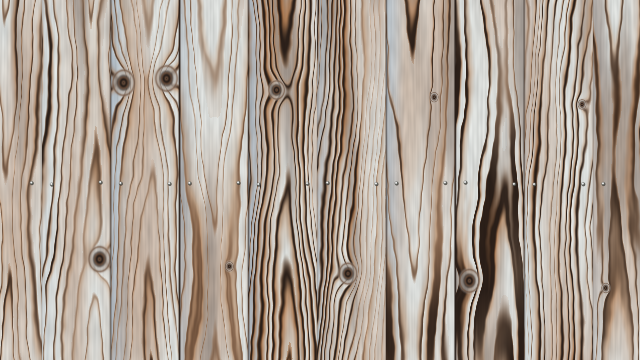
Reproduce this texture procedurally as a WebGL 2 fragment shader.

```glsl
#version 300 es
precision highp float;
// Ten upright softwood boards with scorched grain, knots and a row of paired nails.

uniform vec2 u_resolution;
out vec4 fragColor;

// Lengths are fractions of the canvas height.
const float BOARD_WIDTH = 0.1915;
const float FIRST_SEAM = 0.1157;
const float SEAM_HALF_WIDTH = 0.0024;
const float NAIL_HEIGHT = 0.49;
const float NAIL_OFFSET = 0.028;
const float NAIL_RADIUS = 0.0046;
const float KNOT_RADIUS = 0.020;
const float SMALL_KNOT_RADIUS = 0.009;
const int TWIN_KNOT_BOARD = 2;
const float HEART_WIDTH = 0.07;
const float TAPER = 0.40;

const vec3 PALE = vec3(0.85, 0.86, 0.85);
const vec3 CREAM = vec3(0.78, 0.715, 0.66);
const vec3 GREY = vec3(0.60, 0.56, 0.53);
const vec3 TAN = vec3(0.69, 0.53, 0.39);
const vec3 AMBER = vec3(0.62, 0.36, 0.16);
const vec3 BROWN = vec3(0.43, 0.31, 0.23);
const vec3 CHAR = vec3(0.15, 0.11, 0.09);
const vec3 COOL = vec3(0.62, 0.68, 0.74);

// Per board: heart position, height where arches meet, ring density, scorch.
const vec4 GRAIN[10] = vec4[10](
  vec4(0.0, 0.40, 8.0, 0.45), vec4(0.25, 0.80, 8.0, 0.5),
  vec4(0.05, 0.72, 10.0, 0.45), vec4(0.0, 0.22, 7.0, 0.3),
  vec4(0.03, 0.63, 12.0, 1.0), vec4(0.65, 1.0, 13.0, 1.1),
  vec4(-0.15, 0.05, 6.0, 0.5), vec4(0.15, 0.80, 5.0, 0.75),
  vec4(-1.0, 0.30, 11.0, 0.7), vec4(-0.15, 0.56, 5.5, 0.6));

float hash(vec2 p) {
  return fract(sin(dot(p, vec2(127.1, 311.7))) * 43758.55);
}

vec2 gradient(vec2 cell) {
  float angle = 6.2832 * hash(cell);
  return vec2(cos(angle), sin(angle));
}

float gradientNoise(vec2 p) {
  vec2 c = floor(p), f = p - c;
  vec2 s = f * f * f * (f * (f * 6.0 - 15.0) + 10.0);
  vec2 e = vec2(0.0, 1.0);
  float low = mix(dot(gradient(c), f), dot(gradient(c + e.yx), f - e.yx), s.x);
  float high = mix(dot(gradient(c + e), f - e), dot(gradient(c + 1.0), f - 1.0), s.x);
  return 1.4 * mix(low, high, s.y);
}

// Distance to the nearest knot of a board, in knot radii; y holds the radius.
vec2 nearestKnot(vec2 local, int board) {
  float b = float(board);
  bool isSmall = board % 3 == 0 || board % 8 == 0;
  float radius = isSmall ? SMALL_KNOT_RADIUS : KNOT_RADIUS * (0.85 + 0.4 * hash(vec2(b, 4.0)));
  vec2 centre = vec2(0.34 * sin(2.7 * b - 1.1) * BOARD_WIDTH, fract(0.49 * b - 0.21));
  float nearest = 1e3;
  int count = board == TWIN_KNOT_BOARD ? 2 : 1;
  for (int k = 0; k < count; k++) {
    vec2 d = (local - centre) * vec2(1.0, 0.85);
    nearest = min(nearest, length(d) / radius);
    centre = vec2(-centre.x, centre.y + 0.012);
  }
  return vec2(nearest, radius);
}

vec3 wood(vec2 p, int board, float u, float px) {
  float b = float(board);
  vec4 g = GRAIN[board];
  vec2 knot = nearestKnot(vec2(u * BOARD_WIDTH, p.y), board);
  vec2 seed = vec2(17.3, 9.1) * b;

  // Ring field: a saddle of arches, bent by noise and swollen around knots.
  float x = u - g.x + 0.10 * gradientNoise(vec2(u * 1.5, p.y * 2.6) + seed)
    + 0.03 * gradientNoise(vec2(u * 4.0, p.y * 8.0) + seed)
    + 0.012 * gradientNoise(vec2(u * 9.0, p.y * 26.0) + seed);
  float dy = p.y - g.y;
  float field = sqrt(x * x + HEART_WIDTH * HEART_WIDTH) - TAPER * sqrt(dy * dy + 0.008);
  field += 7.0 * knot.y * exp(-knot.x * knot.x / 4.0);
  float phase = field * g.z + 0.7 * gradientNoise(vec2(field * 6.0, p.y) + seed);
  float ring = floor(phase), t = phase - ring;
  float chance = hash(vec2(ring, b));

  // Late wood darkens slowly, then ends at a crisp edge.
  float patchy = gradientNoise(vec2(u * 2.0, p.y * 2.2) + seed + 40.0);
  float fade = abs(g.x) > 0.55 ? smoothstep(0.45, 0.75, abs(u - g.x)) : 1.0;
  float burn = clamp(g.w * mix(0.25, 1.0, fade) * (1.0 + 0.8 * patchy), 0.0, 1.0);
  float width = mix(0.15, 0.68, burn * (0.3 + 0.7 * chance));
  float edge = 1.0 - smoothstep(1.0 - max(0.04, 1.5 * g.z * px / BOARD_WIDTH), 1.0, t);
  float halo = smoothstep(1.0 - 1.7 * width, 1.0 - 0.3 * width, t) * edge;
  float line = smoothstep(1.0 - width, 1.0 - 0.5 * width, t) * edge;
  float ink = clamp(0.3 + burn * (0.5 + 0.7 * chance), 0.45, 0.97);

  // Pale ground with long warm, grey and cool drifts.
  float tone = gradientNoise(vec2(u * 2.0, p.y * 1.3) + seed + 80.0);
  float drift = gradientNoise(vec2(u * 3.0, p.y * 1.1) + seed + 120.0);
  vec3 col = mix(PALE, CREAM, clamp(0.32 + 1.3 * tone + 0.3 * t, 0.0, 1.0));
  col = mix(col, GREY, 0.75 * smoothstep(0.12, 0.55, drift));
  float nearLeft = smoothstep(-0.2, -0.5, u) * hash(vec2(b, 2.0));
  col = mix(col, COOL, 0.75 * nearLeft);

  // Scorched rings and the toasted heart.
  float ember = smoothstep(-0.2, 0.45, patchy);
  float heart = exp(-x * x / 0.03) * smoothstep(0.05, 0.4, patchy + 0.25 * g.w);
  vec3 toast = mix(TAN, AMBER, burn * ember);
  col = mix(col, TAN, 0.9 * step(0.76, chance) * t * edge * (0.5 + 0.5 * burn));
  col = mix(col, toast, 0.55 * heart * g.w * (0.4 + 0.6 * t));
  col = mix(col, toast, halo * (0.5 + 0.45 * burn));
  col = mix(col, mix(BROWN, CHAR, smoothstep(0.28, 0.7, burn)), line * ink);

  // Knot: pale collar, thin rim, then a dark cracked eye.
  float soft = px / knot.y;
  float rim = exp(-pow((knot.x - 1.25) / 0.12, 2.0));
  col = mix(col, mix(GREY, PALE, 0.35), 0.7 * (1.0 - smoothstep(1.1, 1.5 + soft, knot.x)));
  col = mix(col, BROWN, 0.6 * rim);
  float eye = 1.0 - smoothstep(0.62 - soft, 0.85 + soft, knot.x);
  col = mix(col, mix(CHAR, BROWN, 0.35 + 0.35 * sin(knot.x * 14.0)), eye * 0.97);

  // Fine fibres along the board.
  float fibre = gradientNoise(vec2(p.x * 170.0, p.y * 7.0));
  return col * (1.0 + 0.06 * fibre + 0.05 * gradientNoise(p * vec2(75.0, 18.0)));
}

void main() {
  vec2 p = gl_FragCoord.xy / u_resolution.y;
  float px = 1.0 / u_resolution.y;
  float across = (p.x - FIRST_SEAM) / BOARD_WIDTH;
  int board = clamp(int(floor(across)) + 1, 0, 9);
  vec3 col = wood(p, board, fract(across) - 0.5, px);

  // Seams alternate between open and tight.
  float seam = floor(across + 0.5);
  float fromSeam = (across - seam) * BOARD_WIDTH;
  float gap = 1.0 - smoothstep(SEAM_HALF_WIDTH - px, SEAM_HALF_WIDTH + px, abs(fromSeam));
  col = mix(col, CHAR, gap * (0.55 - 0.4 * cos(1.57 * seam)));

  // A nail on each side of every seam, with shadow and glint.
  float side = fromSeam < 0.0 ? -1.0 : 1.0;
  float lift = 0.008 * (hash(vec2(seam, side)) - 0.5);
  vec2 n = vec2(fromSeam - side * NAIL_OFFSET, p.y - NAIL_HEIGHT - lift);
  float shadow = 1.0 - smoothstep(0.6, 1.5, length(n + vec2(-0.001, 0.0015)) / NAIL_RADIUS);
  float head = 1.0 - smoothstep(NAIL_RADIUS - px, NAIL_RADIUS + px, length(n));
  float glint = 1.0 - smoothstep(0.2, 1.0, length(n - vec2(-0.001, 0.0012)) / NAIL_RADIUS);
  col = mix(col, CHAR, 0.75 * shadow);
  col = mix(col, mix(vec3(0.40, 0.42, 0.40), vec3(0.93), glint), head);
  fragColor = vec4(col, 1.0);
}
```
